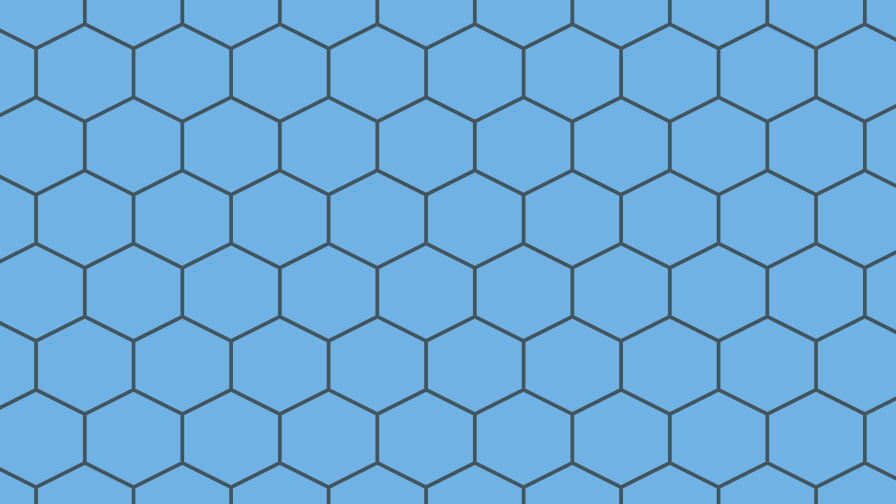
This pattern is drawn by a WebGL 2 fragment shader. Its source:

```glsl
#version 300 es
precision highp float;
// Honeycomb of flat blue hexagons, as wide as they are tall, with thin slate outlines.

uniform vec2 u_resolution;
out vec4 outColor;

// Lengths are fractions of the canvas height.
const float CELL_SIZE = 0.19345;            // width and height of one hexagon
const float LINE_WIDTH = 0.0074;
const vec2 CELL_ORIGIN = vec2(0.1683, 0.2751); // centre of one hexagon
const vec3 FILL_COLOR = vec3(0.44, 0.70, 0.89);
const vec3 LINE_COLOR = vec3(0.26, 0.335, 0.37);

// Hexagon gauge: equals half the cell size on the outline.
float hexGauge(vec2 p) {
    p = abs(p);
    return max(p.x, 0.5 * p.x + p.y);
}

// Position relative to the nearest point of a rectangular grid.
vec2 wrapCentered(vec2 p, vec2 period) {
    return p - period * floor(p / period + 0.5);
}

// Distance to the nearest outline of the tiling.
float honeycombEdge(vec2 p) {
    // Two interleaved grids hold the even and odd rows.
    vec2 period = CELL_SIZE * vec2(1.0, 1.5);
    vec2 even = wrapCentered(p, period);
    vec2 odd = wrapCentered(p - 0.5 * period, period);
    vec2 q = abs(hexGauge(even) < hexGauge(odd) ? even : odd);

    float halfSize = 0.5 * CELL_SIZE;
    float sideDist = halfSize - q.x;
    float slantDist = (halfSize - 0.5 * q.x - q.y) / length(vec2(0.5, 1.0));
    return min(sideDist, slantDist);
}

void main() {
    vec2 p = gl_FragCoord.xy / u_resolution.y;
    float pixel = 1.0 / u_resolution.y;

    // One-pixel linear ramp smooths the line edges.
    float edge = honeycombEdge(p - CELL_ORIGIN);
    float line = clamp((0.5 * LINE_WIDTH - edge) / pixel + 0.5, 0.0, 1.0);

    outColor = vec4(mix(FILL_COLOR, LINE_COLOR, line), 1.0);
}
```
